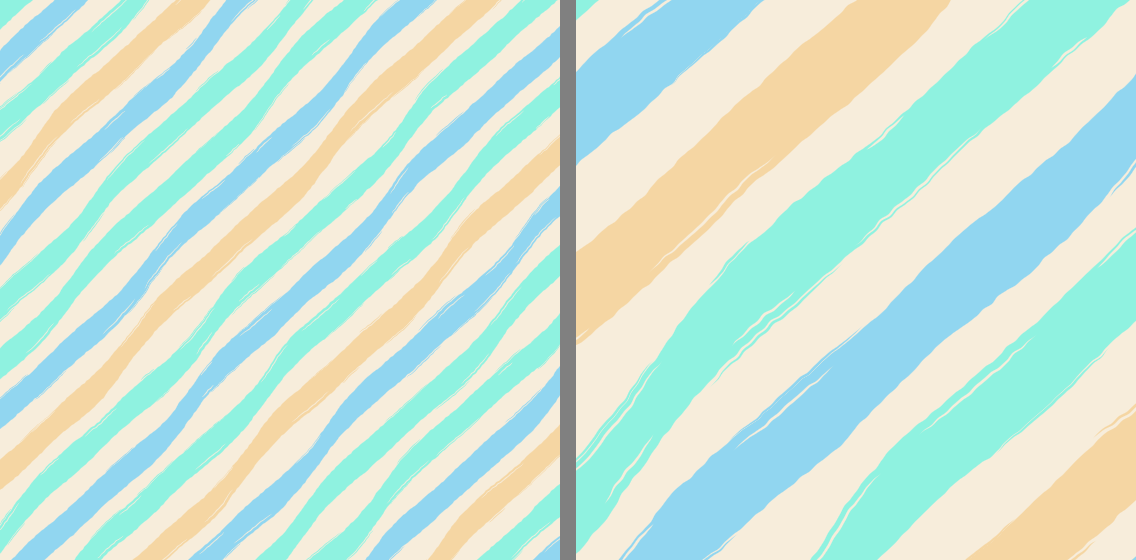
Left, the full canvas; right, a detail of the centre.
Write a Shadertoy shader that draws this pattern.

```glsl
// Hand-brushed diagonal stripes in three colours on a cream ground.
// Each stripe is two wavering edges around an evenly spaced line; noise roughens
// them, and hashed slivers add dry-bristle gaps and stray flecks.

const vec3 CREAM = vec3(0.97, 0.93, 0.86);
const vec3 INKS[3] = vec3[3](vec3(0.56, 0.95, 0.88),   // mint
                             vec3(0.57, 0.84, 0.94),   // sky
                             vec3(0.96, 0.84, 0.64));  // sand
const int SEQUENCE[9] = int[9](0, 1, 0, 2, 1, 0, 0, 1, 2);

// Lengths are in canvas heights, measured on the diagonal axes x-y and x+y.
const float PITCH       = 0.1034;   // spacing between stripes
const float FIRST       = 0.026;    // centre of stripe zero
const float HALF_WIDTH  = 0.0278;
const float WAVE_LENGTH = 0.71;
const float WAVE_HEIGHT = 0.0105;
const float EVEN_PHASE  = 0.32;     // where even and odd stripes steepen
const float ODD_PHASE   = -0.215;
const float EDGE_LAG    = 0.035;    // the lower edge bends before the upper
const float ROUGHNESS   = 0.0022;
const float STREAK_CELL = 0.17;
const float STREAK_HALF = 0.0012;
const float GAP_CHANCE  = 0.36;
const float FLECK_CHANCE = 0.30;
const float TAU = 6.2831853;

float hash(vec2 p) {
    vec3 q = fract(p.xyx * 0.1031);
    q += dot(q, q.yzx + 33.33);
    return fract((q.x + q.y) * q.z);
}

float noise(float x, float seed) {
    float i = floor(x), f = fract(x);
    return mix(hash(vec2(i, seed)), hash(vec2(i + 1.0, seed)), f * f * (3.0 - 2.0 * f)) - 0.5;
}

// Shared sway: a slow rise followed by a quicker drop.
float sway(float along, float index) {
    float phase = mod(index, 2.0) < 0.5 ? EVEN_PHASE : ODD_PHASE;
    float a = TAU * (along - phase) / WAVE_LENGTH;
    return -WAVE_HEIGHT * (sin(a) + 0.38 * sin(2.0 * a));
}

// Uneven edge: broad swelling plus short bristle marks.
float roughEdge(float along, float seed) {
    return ROUGHNESS * (1.7 * noise(along * 9.0, seed)
                      + 1.0 * noise(along * 38.0, seed + 3.0)
                      + 0.8 * noise(along * 120.0, seed + 7.0));
}

// Coverage of one tapered sliver per cell, placed between two edge distances.
float streak(float edge, float along, float seed, float near, float far, float chance, float aa) {
    float u = along / STREAK_CELL + hash(vec2(seed, 5.0));
    vec2 cell = vec2(floor(u), seed);
    float x = fract(u) - 0.5;
    float reach = mix(0.12, 0.48, hash(cell + 17.0));
    float taper = 1.0 - x * x / (reach * reach);
    float line = mix(near, far, hash(cell + 31.0)) + 0.004 * x * (hash(cell + 43.0) - 0.5);
    float dist = abs(edge - line) - STREAK_HALF * max(taper, 0.0);
    return step(hash(cell), chance) * smoothstep(0.0, 0.3, taper) * clamp(0.5 - dist / aa, 0.0, 1.0);
}

void mainImage(out vec4 fragColor, in vec2 fragCoord) {
    vec2 p = fragCoord / iResolution.y;
    float across = p.x + 1.0 - p.y;
    float along = p.x + p.y - 1.0;
    float aa = 1.6 / iResolution.y;

    float index = floor((across - FIRST) / PITCH + 0.5);
    float offset = across - FIRST - index * PITCH;

    float body = -1.0, gaps = 0.0, flecks = 0.0;
    for (int i = 0; i < 2; i++) {
        float side = float(2 * i - 1);
        float seed = 2.0 * index + float(i) + 60.0;
        float edge = side * (offset - sway(along + side * EDGE_LAG, index))
                   - HALF_WIDTH - roughEdge(along, seed * 11.0);
        body = max(body, edge);
        gaps = max(gaps, streak(edge, along, seed, -0.009, -0.002, GAP_CHANCE, aa));
        flecks = max(flecks, streak(edge, along, seed + 90.0, 0.0005, 0.0035, FLECK_CHANCE, aa));
    }

    float paint = clamp(0.5 - body / aa, 0.0, 1.0) * (1.0 - gaps);
    paint = max(paint, flecks);
    vec3 ink = INKS[SEQUENCE[int(mod(index, 9.0))]];
    fragColor = vec4(mix(CREAM, ink, paint), 1.0);
}
```
